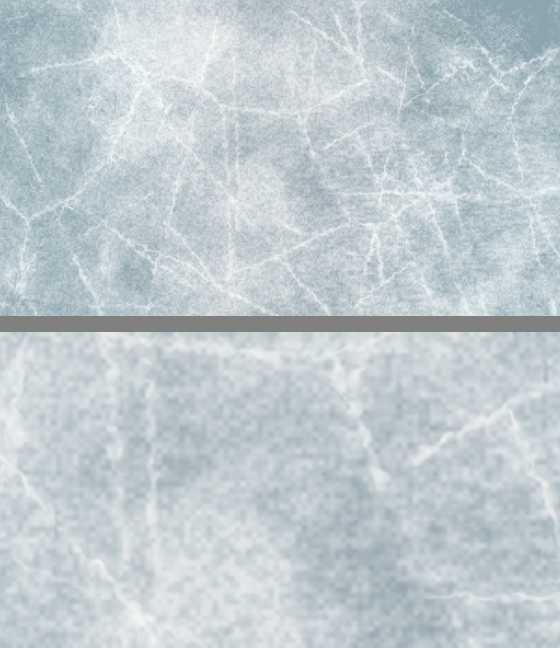
Top, the full canvas; bottom, a detail of the centre.
Reproduce this texture procedurally as a Shadertoy shader.

```glsl
vec2 hash2(vec2 p) {
    vec3 q = fract(p.xyx * vec3(0.1031, 0.1030, 0.0973));
    q += dot(q, q.yzx + 33.33);
    return fract((q.xx + q.yz) * q.zy);
}

float noise(vec2 p) {
    vec2 i = floor(p), f = fract(p);
    f = f * f * (3.0 - 2.0 * f);
    float low = mix(hash2(i).x, hash2(i + vec2(1, 0)).x, f.x);
    float high = mix(hash2(i + vec2(0, 1)).x, hash2(i + vec2(1, 1)).x, f.x);
    return mix(low, high, f.y);
}

float fbm(vec2 p) {
    float sum = 0.0, amp = 0.5;
    for (int i = 0; i < 5; i++) {
        sum += amp * noise(p);
        p = mat2(1.6, 1.2, -1.2, 1.6) * p + 7.3;
        amp *= 0.5;
    }
    return sum / 0.97;
}

// x: distance to a segment, y: position along it
vec2 segment(vec2 p, vec2 a, vec2 b) {
    vec2 ab = b - a;
    float h = clamp(dot(p - a, ab) / dot(ab, ab), 0.0, 1.0);
    return vec2(length(p - a - ab * h), h);
}

// Bright core inside a powdery halo
float crackProfile(float d, float width) {
    return 0.6 * smoothstep(width, width * 0.1, d) + 0.36 * exp(-d / (width * 2.0));
}

// Distance to the borders of irregular ice plates
float plateEdge(vec2 p) {
    vec2 cell = floor(p), nearest = vec2(0);
    float best = 9.0, edge = 9.0;
    for (int k = 0; k < 9; k++) {
        vec2 g = cell + vec2(k % 3 - 1, k / 3 - 1);
        vec2 r = g + hash2(g + 21.0) - p;
        if (dot(r, r) < best) { best = dot(r, r); nearest = r; }
    }
    for (int k = 0; k < 25; k++) {
        vec2 g = cell + vec2(k % 5 - 2, k / 5 - 2);
        vec2 r = g + hash2(g + 21.0) - p;
        vec2 gap = r - nearest;
        if (dot(gap, gap) > 0.0001) edge = min(edge, dot(0.5 * (r + nearest), normalize(gap)));
    }
    return edge;
}

// Long straight fractures crossing the sheet
float fractures(vec2 p) {
    float sum = 0.0;
    for (int i = 0; i < 24; i++) {
        float id = float(i);
        vec2 centre = hash2(vec2(id, 4.7)) * vec2(1.78, 1.0);
        vec2 shape = hash2(vec2(id, 19.3));
        float angle = 3.14159 * shape.x;
        vec2 arm = vec2(cos(angle), sin(angle)) * mix(0.16, 0.5, shape.y);
        vec2 s = segment(p, centre - arm, centre + arm);
        float width = mix(0.005, 0.013, hash2(vec2(id, 8.1)).x) * mix(1.0, 0.45, s.y);
        float wear = mix(0.25, 1.0, smoothstep(0.25, 0.7, noise(p * 13.0 + id * 5.0)));
        sum = max(sum, crackProfile(s.x, width) * wear);
    }
    return sum;
}

// Short frost splinters, one per grid cell
float splinters(vec2 p) {
    vec2 cell = floor(p);
    float sum = 0.0;
    for (int k = 0; k < 9; k++) {
        vec2 g = cell + vec2(k % 3 - 1, k / 3 - 1);
        vec2 rnd = hash2(g + 63.0);
        float angle = 6.2832 * hash2(g + 11.0).x;
        vec2 arm = vec2(cos(angle), sin(angle)) * mix(0.2, 0.65, rnd.x);
        vec2 s = segment(p, g + rnd - arm, g + rnd + arm);
        sum += smoothstep(0.14, 0.0, s.x) * (1.0 - 0.6 * s.y);
    }
    return min(sum, 1.3);
}

float blob(vec2 p, vec2 centre, float radius) {
    vec2 d = (p - centre) / radius;
    return exp(-dot(d, d));
}

void mainImage(out vec4 fragColor, in vec2 fragCoord) {
    vec2 p = fragCoord / iResolution.y;
    float side = abs(p.x - 0.5 * iResolution.x / iResolution.y);
    vec2 warp = vec2(fbm(p * 7.0), fbm(p * 7.0 + 31.0)) - 0.5;
    vec2 rough = vec2(noise(p * 95.0), noise(p * 95.0 + 17.0)) - 0.5;
    vec2 q = p + warp * 0.03 + rough * 0.011;

    // Cloudy ice body, darker towards the sides
    float tone = 0.56 + 1.45 * (fbm(p * 2.3 + warp * 0.7 + 3.0) - 0.5);
    tone += 0.75 * (fbm(p * 9.0 + warp * 2.0) - 0.5);
    tone += 0.2 * (smoothstep(0.47, 0.53, fbm(q * 5.0 + 40.0)) - 0.5);
    tone -= 0.3 * smoothstep(0.35, 0.95, side);
    tone += 0.25 * blob(p, vec2(0.45, 0.6), 0.25) + 0.14 * blob(p, vec2(0.95, 0.65), 0.3);

    // Crack network and fractures, crumbled by fine noise
    float wear = smoothstep(0.28, 0.68, noise(p * 5.0 + 9.0));
    float cracks = crackProfile(plateEdge(q * 2.7 + 5.0) / 2.7, 0.009) * mix(0.2, 0.9, wear);
    cracks = max(cracks, fractures(q));
    float crumble = mix(0.5, 1.25, noise(p * 85.0 + 50.0));
    tone += 0.85 * cracks * crumble * (1.1 - 0.35 * tone);

    // Frost gathered in tufts and along the cracks
    float frost = blob(p, vec2(0.38, 0.68), 0.19) + blob(p, vec2(1.42, 0.83), 0.2)
        + 0.8 * blob(p, vec2(0.1, 0.8), 0.22) + 0.7 * blob(p, vec2(1.28, 0.36), 0.17)
        + 0.7 * blob(p, vec2(0.52, 0.97), 0.16) + 0.5 * cracks + 0.08;
    frost *= smoothstep(0.35, 0.6, fbm(p * 6.0 + 14.0));
    tone += frost * (0.6 * splinters(q * 17.0) + 0.45 * splinters(q * 34.0 + 8.0) + 0.06);

    // Grain, horizontal fibres and sparse dark pits
    tone += 0.52 * (noise(p * 170.0) - 0.5) + 0.32 * (noise(p * 83.0 + 5.0) - 0.5);
    float fibres = noise(vec2(p.x * 36.0, p.y * 115.0 + 2.0 * noise(p * 9.0)));
    tone += 0.42 * (fibres - 0.5) * smoothstep(0.6, 1.2, p.x) * smoothstep(0.95, 0.5, p.y);
    tone -= 0.5 * smoothstep(0.87, 0.97, noise(p * 60.0 + 70.0)) * noise(p * 6.0);

    // Teal shadows to white frost, greyer in the middle
    tone = tone > 1.0 ? 1.0 + 0.6 * (tone - 1.0) : tone;
    vec3 color = mix(vec3(0.63, 0.70, 0.73), vec3(0.85, 0.88, 0.89), clamp(tone, -0.3, 1.45));
    color += vec3(0.022, 0.0, -0.006) * (smoothstep(0.75, 0.1, side) - 0.5);
    fragColor = vec4(color, 1.0);
}
```
